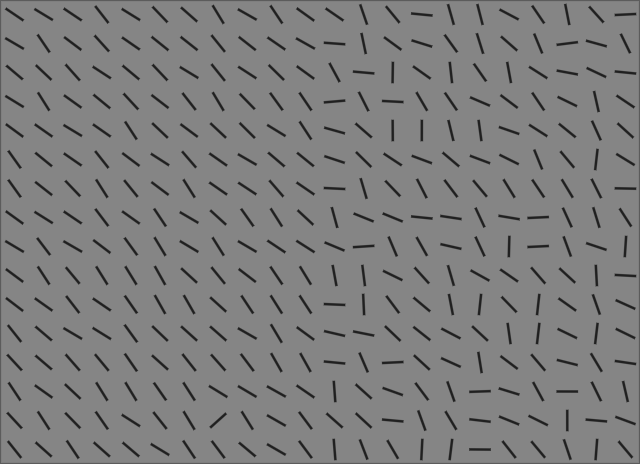
This pattern is drawn by a WebGL 2 fragment shader. Its source:

```glsl
#version 300 es
precision highp float;
// Grid of dark dashes on grey: gently jittered tilt at left, wide jitter at right, one dash flipped.

uniform vec2 u_resolution;
out vec4 fragColor;

const vec2  GRID = vec2(22.0, 16.0);       // columns, rows
const float SPLIT_COLUMN = 11.0;           // first column of the wide-jitter half
const vec2  FLIPPED_CELL = vec2(7.0, 1.0); // counted from the lower left
const float BASE_TILT = -45.0;             // degrees
const float FLIPPED_TILT = 42.0;
const float NARROW_JITTER = 16.0;
const float WIDE_JITTER = 53.0;
const vec2  DASH_HALF_SIZE = vec2(0.37, 0.043); // in cells
const float EDGE_SOFTNESS = 0.027;              // in cells
const float FRAME_WIDTH = 0.043;                // in cells
const float BACKGROUND = 0.522;
const float INK = 0.125;
const float FRAME_SHADE = 0.36;

float hash(vec2 cell) {
    vec3 q = fract(vec3(cell.xyx) * vec3(0.1031, 0.1030, 0.0973));
    q += dot(q, q.yzx + 33.33);
    return fract((q.x + q.y) * q.z);
}

float boxDistance(vec2 p, vec2 halfSize) {
    vec2 d = abs(p) - halfSize;
    return length(max(d, 0.0)) + min(max(d.x, d.y), 0.0);
}

float dashAngle(vec2 cell) {
    float jitter = cell.x < SPLIT_COLUMN ? NARROW_JITTER : WIDE_JITTER;
    float tilt = BASE_TILT + jitter * (2.0 * hash(cell + 3.0) - 1.0);
    return radians(cell == FLIPPED_CELL ? FLIPPED_TILT : tilt);
}

void main() {
    vec2 p = gl_FragCoord.xy / u_resolution * GRID;
    vec2 cell = floor(p);
    vec2 local = p - cell - 0.5;
    float pixel = GRID.y / u_resolution.y;
    float soft = max(EDGE_SOFTNESS, 0.6 * pixel);

    // Dash, rotated about its cell centre
    float angle = dashAngle(cell);
    vec2 along = vec2(cos(angle), sin(angle));
    vec2 q = vec2(dot(local, along), dot(local, vec2(-along.y, along.x)));
    float dash = 1.0 - smoothstep(-soft, soft, boxDistance(q, DASH_HALF_SIZE));

    // Thin frame around the canvas
    vec2 toEdge = min(p, GRID - p);
    float edge = min(toEdge.x, toEdge.y);
    float frame = 1.0 - smoothstep(FRAME_WIDTH - 0.5 * pixel, FRAME_WIDTH + 0.5 * pixel, edge);

    float shade = mix(BACKGROUND, FRAME_SHADE, frame);
    shade = mix(shade, INK, dash);
    fragColor = vec4(vec3(shade), 1.0);
}
```
